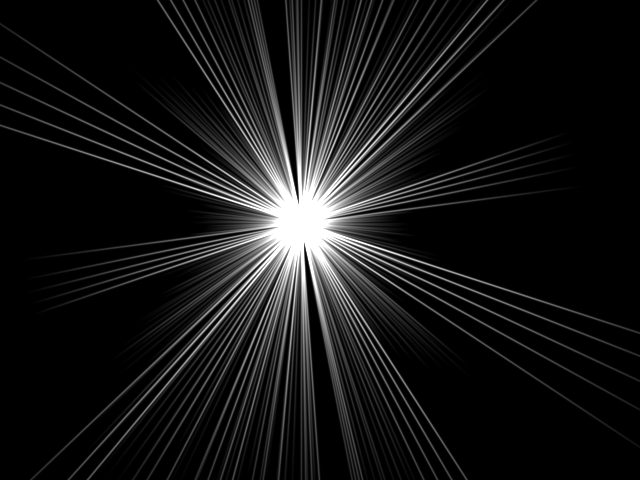
Write a Shadertoy shader that draws this background.

```glsl
// A white starburst: bundles of thin rays crossing at a bright core on black.
#define CENTER vec2(0.471, 0.535)
#define RAY_WIDTH 0.0021
#define CORE_RADIUS 0.030
#define MAIN_GAIN 0.9
#define FINE_GAIN 0.55
#define REACH_SPREAD 0.25

float hash(float n) {
    return fract(sin(n * 12.9898) * 43758.5453);
}

// One line through the origin, fading to nothing at its reach.
float ray(vec2 p, float degrees, float reach, float gain) {
    float angle = radians(degrees);
    float offset = dot(p, vec2(-sin(angle), cos(angle)));
    float width = max(RAY_WIDTH, 0.7 / iResolution.y);
    float fade = max(1.0 - length(p) / reach, 0.0);
    return gain * fade * exp(-offset * offset / (width * width));
}

// Ordered rays between two angles; bend skews their spacing.
float fan(vec2 p, float from, float to, float count, float bend, float reach, float gain) {
    float light = 0.0;
    for (float i = 0.0; i < count; i++) {
        float t = pow(i / (count - 1.0), bend);
        float strength = gain * mix(0.75, 1.1, t);
        light += ray(p, mix(from, to, t), reach, strength);
    }
    return light * MAIN_GAIN;
}

// Irregular fine rays between two angles.
float spray(vec2 p, float from, float to, float count, float reach, float gain) {
    float light = 0.0;
    for (float i = 0.0; i < count; i++) {
        float seed = from + i * 3.1;
        float t = (i + 0.15 + 0.7 * hash(seed)) / count;
        float size = reach * (1.0 + REACH_SPREAD * (hash(seed + 0.37) - 0.6));
        float strength = gain * mix(0.5, 1.3, hash(seed + 0.71));
        light += ray(p, mix(from, to, t), size, strength);
    }
    return light * FINE_GAIN;
}

void mainImage(out vec4 fragColor, in vec2 fragCoord) {
    vec2 p = (fragCoord - CENTER * iResolution.xy) / iResolution.y;

    // Long, bright bundles
    float light = fan(p, 7.5, 18.8, 5.0, 0.75, 0.59, 1.0);
    light += fan(p, 43.5, 50.2, 3.0, 0.65, 1.05, 1.0);
    light += fan(p, 56.7, 62.4, 3.0, 1.3, 0.85, 0.75);
    light += fan(p, 67.5, 75.0, 4.0, 1.0, 0.85, 0.8);
    light += fan(p, 79.2, 84.9, 3.0, 1.3, 0.8, 0.75);
    light += fan(p, 90.0, 94.0, 4.0, 1.3, 0.85, 0.65);
    light += fan(p, 101.2, 103.4, 4.0, 1.0, 0.85, 0.65);
    light += fan(p, 115.5, 122.8, 4.0, 1.0, 0.95, 0.9);
    light += fan(p, 146.5, 162.0, 5.0, 0.87, 0.94, 1.0);

    // Shorter, fainter rays between them
    light += spray(p, -12.0, 7.0, 12.0, 0.22, 1.2);
    light += spray(p, 19.0, 30.0, 9.0, 0.30, 1.1);
    light += spray(p, 30.0, 43.0, 10.0, 0.46, 1.0);
    light += spray(p, 43.0, 94.0, 24.0, 0.62, 0.75);
    light += spray(p, 103.5, 114.5, 8.0, 0.70, 0.8);
    light += spray(p, 115.0, 131.0, 10.0, 0.34, 0.9);
    light += spray(p, 131.0, 140.0, 8.0, 0.45, 0.9);
    light += spray(p, 140.0, 168.0, 14.0, 0.28, 0.9);

    // Solid core
    light += 1.5 * exp(-dot(p, p) / (CORE_RADIUS * CORE_RADIUS));

    fragColor = vec4(vec3(clamp(light, 0.0, 1.0)), 1.0);
}
```
